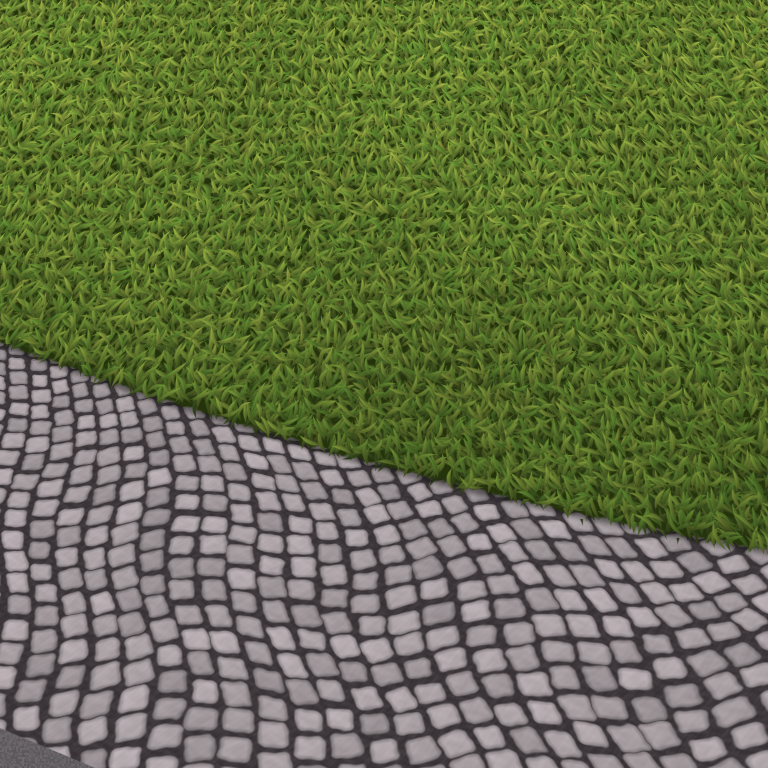
This texture is drawn by a WebGL 2 fragment shader. Its source:

```glsl
#version 300 es
precision highp float;
// Lawn above a curved strip of cobbles, seen at a slant with an asphalt corner.
// Grass: painted layers of jittered, tapered blades on a receding grid.
// Paving: staggered columns of rounded boxes on a warped, receding grid.

#define BLADE_LAYERS 13
#define BLADE_LENGTH 0.72
#define BLADE_WIDTH 0.105
#define BLADE_BEND 0.22
#define GRASS_NEAR 0.029
#define GRASS_SHRINK 0.012
#define STONE_NEAR vec2(0.046, 0.0385)
#define STONE_SHRINK vec2(0.034, 0.037)
#define STONE_HALF vec2(0.425, 0.425)
#define STONE_ROUND 0.19

uniform vec2 u_resolution;
out vec4 fragColor;

const vec3 SOIL = vec3(0.14, 0.20, 0.04);
const vec3 BLADE_GREEN = vec3(0.37, 0.54, 0.19);
const vec3 BLADE_YELLOW = vec3(0.58, 0.64, 0.25);
const vec3 STONE = vec3(0.65, 0.615, 0.63);
const vec3 JOINT = vec3(0.25, 0.225, 0.24);
const vec3 ASPHALT = vec3(0.39, 0.375, 0.39);

vec2 hash2(vec2 p) {
  vec3 q = fract(p.xyx * vec3(0.1031, 0.1030, 0.0973));
  q += dot(q, q.yzx + 33.33);
  return fract((q.xx + q.yz) * q.zy);
}

// Layered sines, roughly -1 to 1
float ripple(vec2 p) {
  return 0.5 * sin(p.x + 1.7 * sin(p.y * 0.8))
       + 0.3 * sin(p.y * 1.9 + 1.3 * sin(p.x * 1.4))
       + 0.2 * sin(dot(p, vec2(2.7, -3.1)));
}

float lawnEdge(float x) { return 0.555 - 0.375 * x + 0.104 * x * x; }

// Grid coordinates whose cells shrink linearly with height
vec2 recede(vec2 p, vec2 near, vec2 shrink) {
  vec2 size = near - shrink * p.y;
  return vec2(p.x / size.x, -log(size.y) / shrink.y);
}

float roundBox(vec2 p, vec2 halfSize, float r) {
  vec2 d = abs(p) - halfSize + r;
  return length(max(d, 0.0)) + min(max(d.x, d.y), 0.0) - r;
}

vec3 paving(vec2 p, float px) {
  // Bend the rows into shallow arcs and let the columns sway
  vec2 w = p - vec2(0.15, 0.0);
  w.y += 0.012 * sin(p.x * 15.0 + 1.0) - 0.09 * p.x * p.x;
  w.x += 0.009 * sin(p.y * 24.0 + p.x * 8.0);
  vec2 q = recede(w, STONE_NEAR, STONE_SHRINK);
  q += 0.035 * vec2(ripple(q * 5.0), ripple(q.yx * 5.0 + 4.0));

  float dist = 1e3;
  vec2 id = vec2(0.0), local = vec2(0.0);
  for (int i = -1; i <= 1; i++) {
    float column = floor(q.x) + float(i);
    float shift = hash2(vec2(column, 7.0)).x;
    for (int j = -1; j <= 1; j++) {
      vec2 cell = vec2(column, floor(q.y + shift) + float(j));
      vec2 rnd = hash2(cell) - 0.5, rnd2 = hash2(cell + 57.0) - 0.5;
      vec2 d = q + vec2(0.0, shift) - cell - 0.5 - 0.12 * rnd;
      d += rnd2.x * 0.3 * vec2(d.y, -d.x);
      float box = roundBox(d, STONE_HALF + 0.08 * rnd2.yx, STONE_ROUND);
      if (box < dist) { dist = box; id = cell; local = d; }
    }
  }
  // Per-stone tone, worn surface and darker rims
  float soft = max(0.045, px / 0.035);
  float tone = 0.98 + 0.17 * (hash2(id + 11.0).x - 0.5);
  tone += 0.035 * ripple(q * 9.0 + id) + 0.07 * (local.y - local.x * 0.4);
  tone *= mix(0.82, 1.04, smoothstep(0.0, -0.17, dist));
  vec3 joint = JOINT * (0.95 + 0.12 * ripple(q * 13.0));
  return mix(joint, STONE * tone, smoothstep(soft, -soft, dist));
}

vec3 grass(vec2 p, float px, vec3 ground) {
  float size = GRASS_NEAR - GRASS_SHRINK * p.y;
  vec2 q = recede(p - vec2(0.5, 0.0), vec2(GRASS_NEAR), vec2(GRASS_SHRINK));
  float soft = max(0.03, px / size);
  float inside = p.y - lawnEdge(p.x) + 0.003 * ripple(p * 190.0);
  vec3 color = mix(ground, SOIL, smoothstep(-0.002, 0.003, inside));
  float light = mix(0.86, 1.1, smoothstep(0.25, 0.95, p.y)) + 0.05 * ripple(p * 11.0);

  for (int k = 0; k < BLADE_LAYERS; k++) {
    float layer = float(k) / float(BLADE_LAYERS - 1);
    vec2 g = q + hash2(vec2(float(k), 3.0)) * 40.0;
    for (int n = 0; n < 9; n++) {
      vec2 cell = floor(g) + vec2(n % 3, n / 3) - 1.0;
      vec2 place = hash2(cell + float(k) * 17.0);
      vec2 look = hash2(cell + float(k) * 29.0 + 91.0);
      vec2 d = g - cell - 0.2 - 0.6 * place;
      // Skip blades rooted outside the lawn
      vec2 root = p - d * size;
      if (root.y < lawnEdge(root.x) + 0.004) continue;
      float angle = 1.5708 + (look.x - 0.5) * 2.7;
      vec2 dir = vec2(cos(angle), sin(angle));
      float along = dot(d, dir) / (BLADE_LENGTH * (0.65 + 0.35 * look.y));
      float side = dot(d, vec2(-dir.y, dir.x));
      side += BLADE_BEND * (place.x - 0.5) * 2.0 * (along * along - 0.3);
      float dist = abs(side) - BLADE_WIDTH * (1.0 - along * along);
      float tint = fract(look.y * 7.0 + place.y * 3.0);
      vec3 blade = mix(BLADE_GREEN, BLADE_YELLOW, tint * mix(0.6, 1.0, p.y));
      blade *= mix(0.5, 1.02, layer) * mix(0.68, 1.1, 0.5 + 0.5 * along);
      blade *= light * (0.94 + 0.1 * smoothstep(-0.03, 0.03, side));
      color = mix(color, blade, smoothstep(soft, -soft, dist));
    }
  }
  return color;
}

void main() {
  vec2 p = gl_FragCoord.xy / u_resolution;
  float px = 1.0 / min(u_resolution.x, u_resolution.y);
  float above = p.y - lawnEdge(p.x);
  vec3 color = paving(p, px);

  // Asphalt corner
  float road = 0.052 - 0.42 * p.x - p.y;
  vec3 asphalt = ASPHALT * (0.9 + 0.2 * hash2(floor(p * 420.0)).x);
  color = mix(color, asphalt, smoothstep(-px, px, road));

  // Contact shadow under the lawn's rim
  color *= mix(1.0, 0.6, smoothstep(-0.012, 0.0, above));
  if (above > -0.05) color = grass(p, px, color);
  fragColor = vec4(color, 1.0);
}
```
